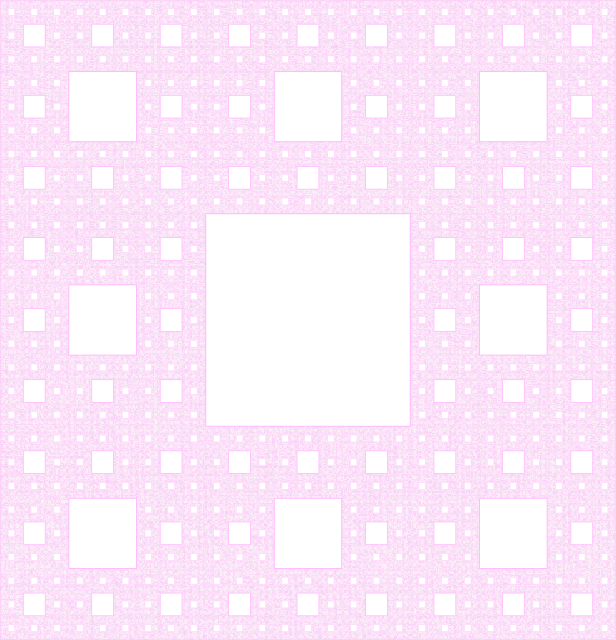
Reproduce this pattern procedurally as a Shadertoy shader.

```glsl
// A pale pink Sierpinski carpet with outlined square holes and a fine woven grain.

float hash(vec2 p) {
    return fract(sin(dot(p, vec2(127.1, 311.7))) * 43758.5453);
}

// Signed distance, in canvas heights, to the nearest hole of a carpet level.
float holeDistance(vec2 uv, float repeats, float aspect) {
    vec2 edge = abs(fract(uv * repeats) - 0.5) - 1.0 / 6.0;
    edge *= vec2(aspect, 1.0) / repeats;
    return max(edge.x, edge.y);
}

// Fine speckle with faint variation along rows and columns.
vec3 wovenGrain(vec2 uv) {
    vec2 cell = floor(uv * vec2(492.0, 512.0));
    float speckle = hash(cell) - 0.5;
    float tint = hash(cell + 71.3) - 0.5;
    float weave = hash(vec2(cell.x, 9.0)) + hash(vec2(5.0, cell.y)) - 1.0;
    return vec3(0.983 + 0.02 * tint,
                0.877 + 0.12 * speckle + 0.018 * weave,
                0.972 - 0.02 * tint);
}

void mainImage(out vec4 fragColor, in vec2 fragCoord) {
    vec2 uv = fragCoord / iResolution.xy;
    float aspect = iResolution.x / iResolution.y;
    float pixel = 1.0 / iResolution.y;
    vec3 color = wovenGrain(uv);

    // The smallest holes only lighten the weave.
    float tiny = holeDistance(uv, 81.0, aspect);
    color = mix(color, vec3(1.0), 0.35 * smoothstep(0.5 * pixel, -0.5 * pixel, tiny));

    // Paint from small to large so that bigger holes cover the smaller ones.
    float repeats = 27.0;
    for (int level = 0; level < 4; level++) {
        float d = holeDistance(uv, repeats, aspect);
        float fill = smoothstep(0.5 * pixel, -0.5 * pixel, d);
        float inside = smoothstep(0.5 * pixel, -0.5 * pixel, d + 0.0015);
        vec3 outline = vec3(1.0, 0.72 + 0.0055 * repeats, 0.99);
        color = mix(color, outline, fill);
        color = mix(color, vec3(1.0), inside);
        repeats /= 3.0;
    }

    // Thin outline around the canvas.
    vec2 margin = min(uv, 1.0 - uv) * vec2(aspect, 1.0);
    float rim = 1.0 - smoothstep(0.001, 0.001 + pixel, min(margin.x, margin.y));
    color = mix(color, vec3(0.99, 0.8, 0.98), 0.6 * rim);

    fragColor = vec4(color, 1.0);
}
```
